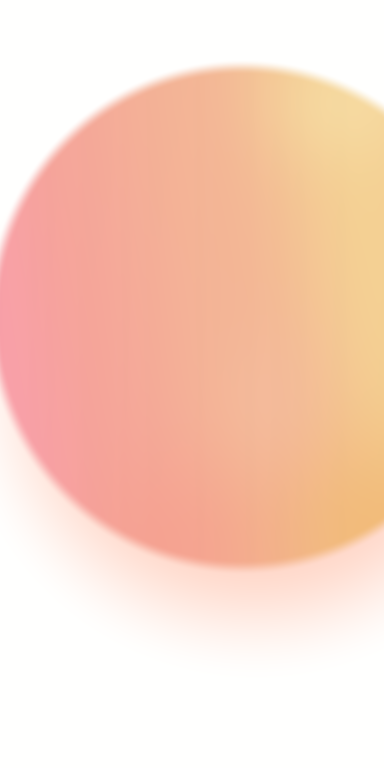
Give the GLSL for this background, as a WebGL 1 fragment shader.

```glsl
precision highp float;
// A large soft-edged disc, cropped by the right side, over a white ground.
// A three-part tilted gradient fills it, tinted by gaussian pools of colour,
// and a blurred peach glow hangs below. Lengths are in canvas widths.

uniform vec2 u_resolution;

const vec2 DISC_CENTER = vec2(0.633, 1.174);
const float DISC_RADIUS = 0.652;
const float DISC_BLUR = 0.020;

const vec2 GLOW_CENTER = vec2(0.668, 1.016);
const float GLOW_RADIUS = 0.617;
const float GLOW_BLUR = 0.185;

const vec3 GROUND = vec3(1.0, 1.0, 0.996);
const vec3 GLOW = vec3(1.0, 0.835, 0.775);
const vec3 ROSE = vec3(0.973, 0.625, 0.660);
const vec3 CORAL = vec3(0.962, 0.640, 0.605);
const vec3 PEACH = vec3(0.953, 0.710, 0.585);
const vec3 GOLD = vec3(0.955, 0.815, 0.575);
const vec3 EMBER = vec3(0.962, 0.620, 0.555);
const vec3 AMBER = vec3(0.945, 0.725, 0.460);
const vec3 CREAM = vec3(0.965, 0.860, 0.640);
const vec3 BLUSH = vec3(0.957, 0.740, 0.620);

const float TILT = 0.18;
const float STREAK_COUNT = 46.0;
const float STREAK_STRENGTH = 0.004;

// Gaussian falloff with separate horizontal and vertical spread.
float pool(vec2 p, vec2 center, vec2 spread) {
  vec2 d = (p - center) / spread;
  return exp(-dot(d, d));
}

// Disc coverage with a symmetric soft edge.
float softDisc(vec2 p, vec2 center, float radius, float blur) {
  return 1.0 - smoothstep(radius - blur, radius + blur, distance(p, center));
}

// Smooth value noise along one axis.
float hash(float n) {
  return fract(sin(n * 12.99) * 437.58);
}

float noise(float x) {
  float f = fract(x);
  return mix(hash(floor(x)), hash(floor(x) + 1.0), f * f * (3.0 - 2.0 * f));
}

vec3 discColor(vec2 p) {
  // Rose to gold, leaning slightly from upper left to lower right.
  float t = p.x + TILT * (p.y - DISC_CENTER.y);
  vec3 color = mix(ROSE, CORAL, smoothstep(-0.05, 0.25, t));
  color = mix(color, PEACH, smoothstep(0.12, 0.66, t));
  color = mix(color, GOLD, smoothstep(0.60, 1.02, t));

  // Warm shade along the bottom and pale light on the right.
  color = mix(color, EMBER, 0.65 * pool(p, vec2(0.48, 0.58), vec2(0.28, 0.24)));
  color = mix(color, AMBER, 0.85 * pool(p, vec2(0.98, 0.62), vec2(0.27, 0.27)));
  color = mix(color, BLUSH, 0.60 * pool(p, vec2(0.70, 0.95), vec2(0.14, 0.20)));
  color = mix(color, CREAM, 0.75 * pool(p, vec2(0.91, 1.73), vec2(0.20, 0.16)));

  // Barely visible vertical streaks.
  return color + STREAK_STRENGTH * (noise(p.x * STREAK_COUNT) - 0.5);
}

void main() {
  vec2 p = gl_FragCoord.xy / u_resolution.x;
  float glow = softDisc(p, GLOW_CENTER, GLOW_RADIUS, GLOW_BLUR);
  float disc = softDisc(p, DISC_CENTER, DISC_RADIUS, DISC_BLUR);
  vec3 color = mix(GROUND, GLOW, glow);
  color = mix(color, discColor(p), disc);
  gl_FragColor = vec4(color, 1.0);
}
```
